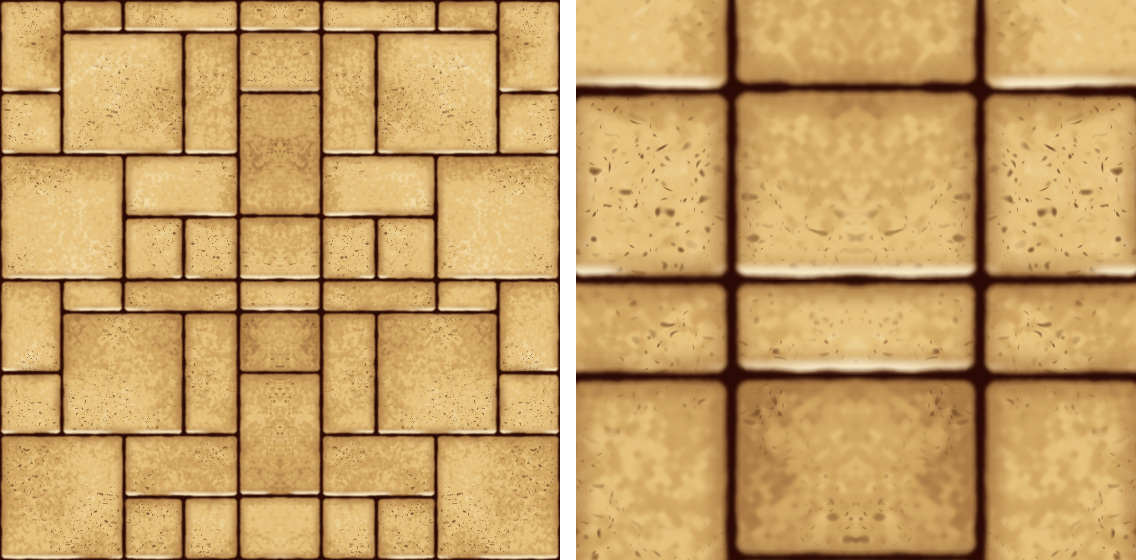
Left: the whole. Right: its middle third, enlarged.
This texture is drawn by a Shadertoy shader. Its source:

```glsl
// Worn sandstone paving: one block of slabs, mirrored left to right and stacked twice.
// Nested straight cuts find the slab under each point; a rounded box gives the joints,
// and layered noise gives the mottling, grain and pits, which differ in each row.

#define ROWS 2.0
#define JOINT_WIDTH 0.0042
#define CORNER_RADIUS 0.020
#define EDGE_WOBBLE 0.006
#define MOTTLE 0.85
#define GRAIN 0.34
#define PIT_SCALE 46.0
#define PIT_DEPTH 0.75

const vec3 JOINT = vec3(0.17, 0.04, 0.02);
const vec3 UMBER = vec3(0.40, 0.23, 0.11);
const vec3 BROWN = vec3(0.67, 0.48, 0.27);
const vec3 TAN   = vec3(0.82, 0.65, 0.38);
const vec3 GOLD  = vec3(0.90, 0.76, 0.49);
const vec3 CREAM = vec3(0.95, 0.86, 0.66);
const vec3 CHALK = vec3(0.98, 0.93, 0.80);
const mat2 TURN = mat2(0.8, 0.6, -0.6, 0.8);

float rand(vec2 p) {
    vec3 q = fract(vec3(p.xyx) * 0.1031);
    q += dot(q, q.yzx + 33.33);
    return fract((q.x + q.y) * q.z);
}

float noise(vec2 p) {
    vec2 i = floor(p), f = fract(p);
    f = f * f * (3.0 - 2.0 * f);
    return mix(mix(rand(i), rand(i + vec2(1, 0)), f.x),
               mix(rand(i + vec2(0, 1)), rand(i + vec2(1, 1)), f.x), f.y);
}

float fbm(vec2 p) {
    float sum = 0.0, amp = 0.55;
    for (int i = 0; i < 4; i++) {
        sum += amp * noise(p);
        p = TURN * p * 2.03 + 11.7;
        amp *= 0.45;
    }
    return sum / 0.959;
}

// One small slanted pit at most per unit cell.
float pits(vec2 p) {
    vec2 cell = floor(p);
    vec2 d = p - cell - 0.3 - 0.4 * vec2(rand(cell), rand(cell + 31.7));
    d = TURN * d * vec2(1.0, 0.8 + 0.8 * rand(cell + 3.9));
    float radius = 0.14 + 0.18 * rand(cell + 7.3);
    float present = smoothstep(0.35, 0.9, rand(cell + 57.1));
    return present * (1.0 - smoothstep(0.2 * radius, 1.2 * radius, length(d)));
}

// Narrows a span to the side of the cut holding x; true on the lower side.
bool cut(float x, float at, inout float lo, inout float hi) {
    bool below = x < at;
    if (below) hi = at; else lo = at;
    return below;
}

// Bounds of the slab at p, with y running downwards.
void findSlab(vec2 p, out vec2 lo, out vec2 hi) {
    lo = vec2(0.0);
    hi = vec2(1.148, 1.0);
    if (!cut(p.x, 0.852, lo.x, hi.x)) {             // central column
        if (cut(p.y, 0.331, lo.y, hi.y)) cut(p.y, 0.113, lo.y, hi.y);
        else cut(p.y, 0.771, lo.y, hi.y);
    } else if (cut(p.y, 0.553, lo.y, hi.y)) {       // upper part
        if (cut(p.x, 0.221, lo.x, hi.x)) cut(p.y, 0.331, lo.y, hi.y);
        else if (cut(p.y, 0.115, lo.y, hi.y)) cut(p.x, 0.440, lo.x, hi.x);
        else cut(p.x, 0.656, lo.x, hi.x);
    } else if (!cut(p.x, 0.443, lo.x, hi.x)) {      // lower part
        if (!cut(p.y, 0.775, lo.y, hi.y)) cut(p.x, 0.656, lo.x, hi.x);
    }
}

void mainImage(out vec4 fragColor, in vec2 fragCoord) {
    vec2 uv = fragCoord / iResolution.xy;
    float row = floor(uv.y * ROWS);
    vec2 p = vec2(1.0 - abs(2.0 * uv.x - 1.0), 1.0 - fract(uv.y * ROWS));
    float pixel = ROWS / iResolution.y;

    vec2 lo, hi;
    findSlab(p, lo, hi);
    vec2 size = hi - lo, local = (p - lo) / size;
    vec2 seed = vec2(13.0, 29.0) * (row + 1.0);
    float id = rand(floor(lo * 97.0) + seed);

    // Distance inwards from the slightly ragged, rounded edge
    vec2 q = abs(p - 0.5 * (lo + hi)) - 0.5 * size + CORNER_RADIUS;
    float inside = CORNER_RADIUS - length(max(q, 0.0)) - min(max(q.x, q.y), 0.0);
    inside += EDGE_WOBBLE * (fbm(p * 30.0 + seed) - 0.5);

    // Tone of the stone: slab tint, shading towards top and sides, mottling, grain
    float large = step(0.17, size.x * size.y);
    float central = step(0.85, lo.x) * step(0.1, lo.y) * step(lo.y, 0.5);
    float tone = 0.56 + 0.10 * (id - 0.5) + 0.06 * large - 0.17 * central;
    tone += 0.05 * (row - 0.5);
    tone -= 0.20 * (1.0 - smoothstep(0.0, 0.30, local.y));
    tone -= 0.14 * smoothstep(0.70, 1.0, local.x);
    tone += 0.08 * (local.y - 0.5);
    tone += MOTTLE * (fbm(p * 5.0 + seed + 40.0 * id) - 0.5);
    tone += GRAIN * (noise(TURN * p * 105.0 + seed) - 0.5);
    tone += 0.5 * GRAIN * (noise(TURN * p * 57.0 - seed) - 0.5);

    vec3 color = mix(BROWN, TAN, smoothstep(-0.05, 0.36, tone));
    color = mix(color, GOLD, smoothstep(0.34, 0.66, tone));
    color = mix(color, CREAM, smoothstep(0.70, 1.10, tone));

    // Pits gathered in patches, bent out of their grid
    float patches = smoothstep(0.3, 0.75, noise(p * 7.0 + seed + 9.0 * id));
    vec2 bent = TURN * p * PIT_SCALE + 0.8 * noise(p * 60.0) + seed;
    float pit = max(pits(bent), 0.7 * pits(bent * 1.7 + 5.0));
    color = mix(color, UMBER, PIT_DEPTH * patches * pit);

    // Browned rim and pale chipped lower lip
    float rim = 1.0 - smoothstep(0.002, 0.040, inside);
    color = mix(color, BROWN, rim * (0.35 + 0.6 * noise(p * 20.0 + seed)));
    float lip = 1.0 - smoothstep(0.009, 0.024, hi.y - p.y);
    lip *= smoothstep(0.25, 0.65, noise(p * vec2(9.0, 5.0) + seed));
    color = mix(color, CHALK, 0.9 * lip);

    // Dark joint, thinner beside the lip, with a soft umber border
    inside += 0.002 * lip;
    float soft = max(pixel, 0.0035);
    color = mix(UMBER, color, smoothstep(0.5 * JOINT_WIDTH, 3.0 * JOINT_WIDTH, inside));
    color = mix(JOINT, color, smoothstep(JOINT_WIDTH - soft, JOINT_WIDTH + soft, inside));

    fragColor = vec4(color, 1.0);
}
```
